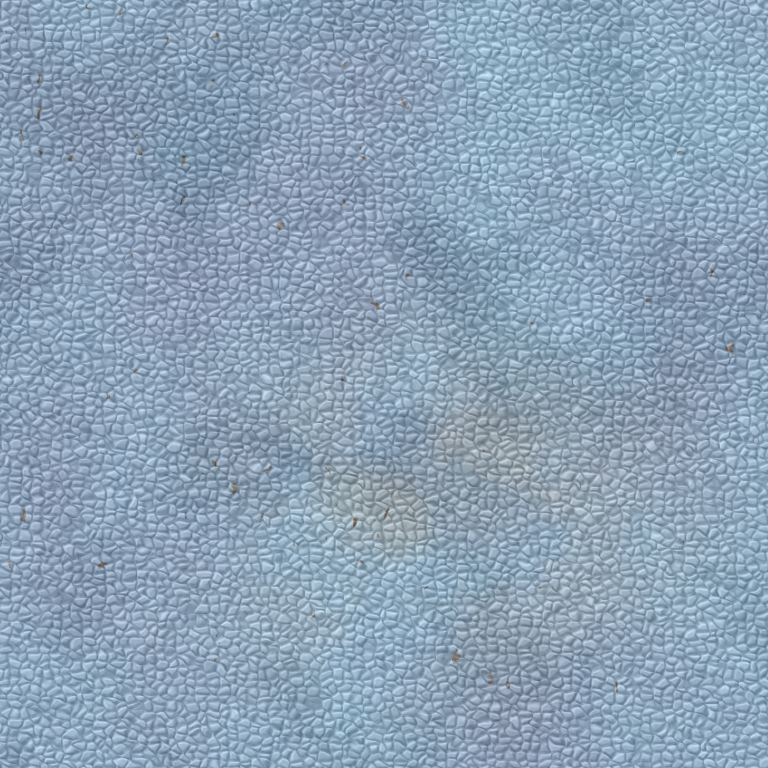
A Shadertoy shader for this texture:

```glsl
// Weathered blue pebbled plaster with dark blotches, a brown stain and rust flecks.

const vec3  BASE_BLUE   = vec3(0.565, 0.655, 0.745);
const vec3  STAIN_TINT  = vec3(0.055, -0.005, -0.065);
const vec3  CYAN_TINT   = vec3(-0.012, 0.012, 0.008);
const vec3  RUST        = vec3(0.50, 0.43, 0.37);
const vec2  PEBBLES     = vec2(74.0, 94.0);   // pebbles across and up the canvas
const vec2  LIGHT_STEP  = vec2(-0.09, 0.20);  // towards the light, in pebbles
const float WARP        = 0.55;
const float RELIEF      = 0.15;
const float CREASE      = 0.13;
const float PEBBLE_TONE = 0.045;
const float BLOTCH      = 0.10;
const float GRAIN       = 0.035;
const vec2  FLECK_GRID  = vec2(48.0, 32.0);
const float FLECK_SHARE = 0.10;

vec2 hash2(vec2 p) {
    vec3 q = fract(p.xyx * vec3(0.1031, 0.1030, 0.0973));
    q += dot(q, q.yzx + 33.33);
    return fract((q.xx + q.yz) * q.zy);
}

float valueNoise(vec2 p) {
    vec2 cell = floor(p), f = fract(p);
    f = f * f * (3.0 - 2.0 * f);
    float low  = mix(hash2(cell).x, hash2(cell + vec2(1, 0)).x, f.x);
    float high = mix(hash2(cell + vec2(0, 1)).x, hash2(cell + vec2(1, 1)).x, f.x);
    return mix(low, high, f.y);
}

float fbm(vec2 p) {
    float sum = 0.0, weight = 0.5;
    for (int i = 0; i < 5; i++) {
        sum += weight * valueNoise(p);
        p = mat2(1.6, 1.2, -1.2, 1.6) * p + 17.3;
        weight *= 0.5;
    }
    return sum / 0.97;
}

// Soft elliptical mask around a centre.
float spread(vec2 p, vec2 centre, vec2 radius) {
    vec2 d = (p - centre) / radius;
    return exp(-dot(d, d));
}

// x: height of the rounded pebbles, y: random tone of the pebble
vec2 pebbles(vec2 p) {
    vec2 cell = floor(p);
    float nearest = 9.0, second = 9.0;
    vec2 id = vec2(0.0);
    for (int y = -1; y <= 1; y++)
    for (int x = -1; x <= 1; x++) {
        vec2 c = cell + vec2(x, y);
        vec2 h = hash2(c + 40.0);
        float d = length(c + 0.08 + 0.84 * h - p);
        if (d < nearest) {
            second = nearest;
            nearest = d;
            id = h;
        } else {
            second = min(second, d);
        }
    }
    float dome = smoothstep(-0.05, 0.5, second - nearest);
    return vec2(dome * (0.65 + 0.35 * id.x), fract(id.x * 7.0 + id.y * 5.0));
}

// Sparse upright chips, one candidate in each grid cell.
float rustFlecks(vec2 uv) {
    vec2 p = uv * FLECK_GRID;
    p += 0.5 * (vec2(valueNoise(uv * 130.0), valueNoise(uv * 130.0 + 60.0)) - 0.5);
    vec2 cell = floor(p);
    vec2 place = hash2(cell + 9.0), kind = hash2(cell + 71.0);
    vec2 radius = mix(vec2(0.06, 0.06), vec2(0.17, 0.24), kind.y * kind.y);
    float d = length((fract(p) - mix(vec2(0.3), vec2(0.7), place)) / radius);
    float share = FLECK_SHARE * (0.2 + 1.6 * spread(uv, vec2(0.12, 0.95), vec2(0.25, 0.22))
                + 0.9 * spread(uv, vec2(0.45, 0.3), vec2(0.3, 0.2)));
    return step(kind.x, share) * (1.0 - smoothstep(0.5, 1.3, d));
}

void mainImage(out vec4 fragColor, in vec2 fragCoord) {
    vec2 uv = fragCoord / iResolution.xy;

    // Pebble relief, lit from above and slightly from the left
    vec2 p = uv * PEBBLES;
    p += WARP * (vec2(valueNoise(p * 1.1), valueNoise(p * 1.1 + 91.0)) - 0.5);
    vec2 here = pebbles(p);
    float slope = pebbles(p - LIGHT_STEP).x - pebbles(p + LIGHT_STEP).x;
    float tone = RELIEF * slope + CREASE * (here.x - 0.55);
    tone += PEBBLE_TONE * (here.y - 0.5);
    tone += GRAIN * (valueNoise(uv * 260.0) - 0.5);

    // Broad blotches, darkest left of the middle
    float cloud = fbm(uv * 5.0 + 3.7);
    float patches = smoothstep(0.46, 0.66, fbm(uv * 8.0 + 21.0));
    float bruise = spread(uv, vec2(0.38, 0.62), vec2(0.22, 0.2));
    tone -= BLOTCH * (patches * (0.35 + 0.8 * bruise) + 0.8 * (cloud - 0.5));

    // Brown stain below the middle
    float stain = spread(uv, vec2(0.58, 0.33), vec2(0.27, 0.2));
    stain *= smoothstep(0.3, 0.62, fbm(uv * 6.0 + 50.0));
    float core = spread(uv, vec2(0.6, 0.36), vec2(0.11, 0.08));
    stain = min(stain + 0.6 * core, 1.0);
    tone -= 0.05 * core;

    vec3 colour = BASE_BLUE + tone;
    colour += CYAN_TINT * (2.0 - 4.0 * cloud) + STAIN_TINT * stain;
    colour = mix(colour, RUST + tone, 0.8 * rustFlecks(uv));
    fragColor = vec4(clamp(colour, 0.0, 1.0), 1.0);
}
```
